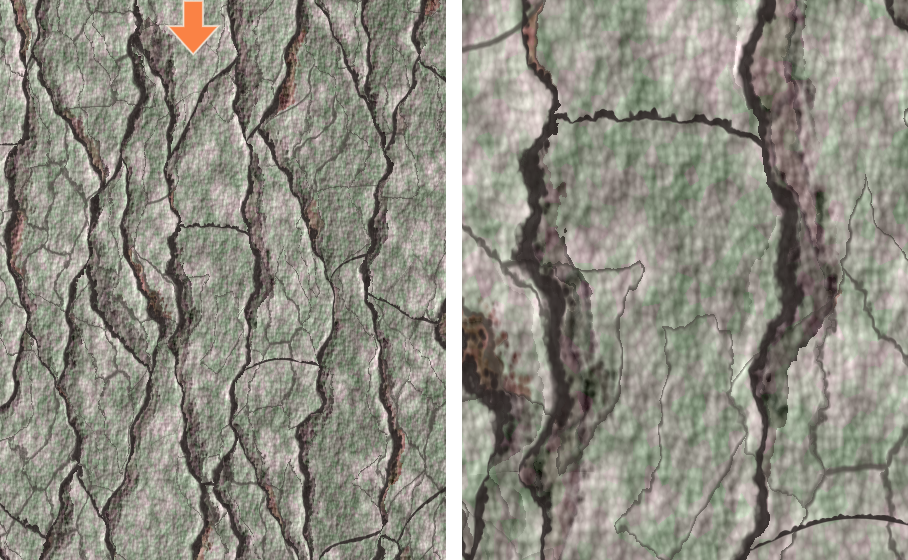
Left: the whole. Right: its middle third, enlarged.
This texture is drawn by a Shadertoy shader. Its source:

```glsl
// Weathered grey-green tree bark with dark vertical fissures and an orange arrow marker.

struct Cell {
    float near;   // distance to the closest site, in cell units
    float edge;   // distance to the cell border, in canvas units
    vec2 across;  // direction over the closest border
    float value;  // random value of the cell
};

vec2 hash2(vec2 p) {
    p = vec2(dot(p, vec2(127.1, 311.7)), dot(p, vec2(269.5, 183.3)));
    return fract(sin(p) * 43758.5);
}

Cell cells(vec2 p, vec2 scale) {
    p *= scale;
    vec2 base = floor(p), first = vec2(8.0), second = vec2(8.0), owner = base;
    for (int j = -1; j <= 1; j++)
    for (int i = -1; i <= 1; i++) {
        vec2 id = base + vec2(i, j);
        vec2 v = id + hash2(id) - p;
        if (dot(v, v) < dot(first, first)) {
            second = first;
            first = v;
            owner = id;
        } else if (dot(v, v) < dot(second, second)) {
            second = v;
        }
    }
    vec2 n = normalize(second - first);
    float edge = dot(0.5 * (first + second), n) / length(n * scale);
    return Cell(length(first), edge, n, hash2(owner + 17.0).x);
}

// Layered cellular roughness, centred on zero
float roughness(vec2 p) {
    float h = -0.62, amp = 0.5;
    vec2 scale = vec2(38.0, 20.0);
    for (int i = 0; i < 4; i++) {
        h += amp * cells(p, scale).near;
        p += 0.37;
        scale *= vec2(1.85, 2.0);
        amp *= 0.75;
    }
    return h;
}

// Layered sines that make the fissures meander
vec2 meander(vec2 p) {
    p.x += 0.016 * sin(p.y * 13.0 + 2.0 * sin(p.x * 11.0))
         + 0.007 * sin(p.y * 37.0 + p.x * 23.0)
         + 0.003 * sin(p.y * 101.0 - p.x * 41.0);
    p.y += 0.014 * sin(p.x * 29.0 + p.y * 9.0);
    return p;
}

// Downward arrow with its tip at the origin
float arrowDistance(vec2 p) {
    float x = abs(p.x);
    float head = max((x - 0.9 * p.y) * 0.743, p.y - 0.047);
    float shaft = max(x - 0.016, abs(p.y - 0.068) - 0.024);
    return min(head, shaft);
}

vec3 bark(vec2 p, float px) {
    float rough = roughness(p);
    float relief = rough - roughness(p + vec2(-0.0025, 0.003));
    vec2 q = meander(p) + vec2(0.014, 0.008) * rough;

    Cell plate = cells(q + 3.0, vec2(9.0, 2.6));
    Cell chip = cells(q, vec2(19.0, 9.0));
    Cell strip = cells(q, vec2(58.0, 8.0));
    Cell fleck = cells(p, vec2(120.0, 90.0));

    // Mossy plates with pale pinkish lichen
    vec3 color = vec3(0.55, 0.565, 0.51) + 0.09 * (plate.value - 0.5)
               + 0.07 * (chip.value - 0.5) - 0.06 * (p.x - 0.35);
    float lichen = cells(q + 5.0, vec2(10.0, 9.0)).near + 0.7 * rough;
    color = mix(color, vec3(0.74, 0.70, 0.68), 0.75 * (1.0 - smoothstep(0.1, 0.42, lichen)));

    // Brown, stringy furrow on the left flank of each plate
    float width = 0.014 + 0.028 * plate.value;
    float furrow = smoothstep(0.2, 0.7, -plate.across.x)
                 * (1.0 - smoothstep(0.5 * width, width, plate.edge + 0.02 * rough));
    vec3 wood = mix(vec3(0.37, 0.34, 0.32), vec3(0.53, 0.48, 0.45), strip.value);
    wood += vec3(0.09, -0.01, -0.03) * smoothstep(0.75, 0.95, chip.value);
    wood *= 0.6 + 0.4 * smoothstep(0.0, 0.004 + px, strip.edge);
    color = mix(color, wood, 0.9 * furrow);

    // Bright flaky rim on the right flank
    float rim = smoothstep(0.2, 0.7, plate.across.x) * smoothstep(0.002, 0.007, plate.edge)
              * (1.0 - smoothstep(0.009, 0.022, plate.edge));
    color += 0.14 * rim * vec3(1.0, 0.97, 0.97);

    // Grain lit from the upper left
    color += 0.75 * relief - 0.22 * rough;
    color += 0.07 * (fleck.value - 0.5) * vec3(1.0, -0.5, 0.6);

    // Fine cracks between chips, deep cracks between plates
    float fine = (1.0 - smoothstep(0.0005, 0.0025 + px, chip.edge)) * smoothstep(0.35, 0.7, chip.value);
    color = mix(color, vec3(0.27, 0.25, 0.23), 0.7 * fine);
    float gape = mix(0.0015, 0.0065, abs(plate.across.x)) * (0.75 + 0.35 * sin(p.y * 23.0 + p.x * 31.0));
    float crack = 1.0 - smoothstep(0.4 * gape, gape + px, plate.edge + 0.005 * rough);
    return mix(color, vec3(0.19, 0.165, 0.16) + 0.15 * relief, 0.9 * crack);
}

void mainImage(out vec4 fragColor, in vec2 fragCoord) {
    vec2 p = fragCoord / iResolution.y;
    float px = 1.0 / iResolution.y;
    vec3 color = bark(p, px);

    // Orange marker with a pale outline
    float d = arrowDistance(p - vec2(0.345, 0.905));
    color = mix(color, vec3(0.96, 0.91, 0.86), 1.0 - smoothstep(-px, px, d - 0.003));
    color = mix(color, vec3(0.98, 0.51, 0.27), 1.0 - smoothstep(-px, px, d));
    fragColor = vec4(clamp(color, 0.0, 1.0), 1.0);
}
```
